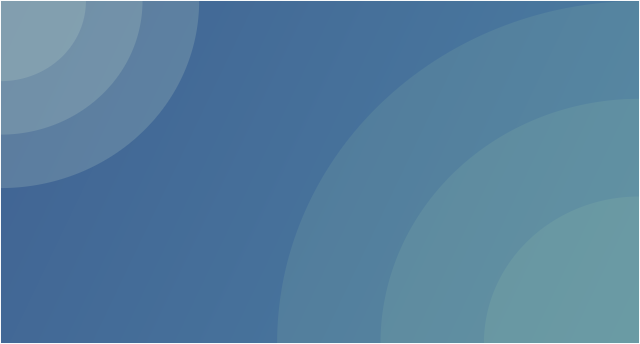
Reproduce this background procedurally as a Shadertoy shader.

```glsl
const vec3 DEEP_BLUE = vec3(0.250, 0.385, 0.575);
const vec3 SEA_BLUE = vec3(0.300, 0.500, 0.635);
const vec3 PALE_MINT = vec3(0.70, 0.87, 0.67);
const vec3 PALE_MIST = vec3(0.78, 0.865, 0.80);
const vec3 FRAME_WHITE = vec3(1.0);
const float FRAME_WIDTH = 0.0028;

// Coverage of the inside of a signed distance, one pixel soft
float coverage(float dist, float pixel) {
    return clamp(0.5 - dist / pixel, 0.0, 1.0);
}

// First-order distance to an axis-aligned ellipse
float ellipseDistance(vec2 p, vec2 radii) {
    float k = length(p / radii);
    float slope = length(p / (radii * radii));
    return k * (k - 1.0) / max(slope, 1e-4);
}

// Three stacked translucent discs, with radii of 7, 5 and 3 steps
vec3 layerDiscs(vec3 base, vec2 p, vec2 radiusStep, vec3 tint, float opacity, float pixel) {
    for (int i = 0; i < 3; i++) {
        vec2 radii = radiusStep * (7.0 - 2.0 * float(i));
        base = mix(base, tint, opacity * coverage(ellipseDistance(p, radii), pixel));
    }
    return base;
}

// Slanted gradient running from the top left to the bottom right
vec3 backdrop(vec2 p, float aspect) {
    vec2 direction = vec2(0.90, -0.43);
    vec2 start = vec2(0.0, 1.0);
    vec2 end = vec2(aspect, 0.0);
    float t = dot(p - start, direction) / dot(end - start, direction);
    return mix(DEEP_BLUE, SEA_BLUE, clamp(t, 0.0, 1.0));
}

void mainImage(out vec4 fragColor, in vec2 fragCoord) {
    float pixel = 1.0 / iResolution.y;
    vec2 p = fragCoord * pixel;
    vec2 size = vec2(iResolution.x * pixel, 1.0);
    vec3 color = backdrop(p, size.x);

    // Corner discs
    vec2 topLeft = vec2(FRAME_WIDTH, size.y - FRAME_WIDTH);
    vec2 bottomRight = vec2(size.x - FRAME_WIDTH, FRAME_WIDTH);
    color = layerDiscs(color, p - topLeft, vec2(0.0823, 0.0777), PALE_MIST, 0.20, pixel);
    color = layerDiscs(color, p - bottomRight, vec2(0.1503, 0.1420), PALE_MINT, 0.11, pixel);

    // Thin frame along the canvas edge
    vec2 toEdge = min(p, size - p);
    float edge = min(toEdge.x, toEdge.y);
    color = mix(color, FRAME_WHITE, coverage(edge - FRAME_WIDTH, pixel));

    fragColor = vec4(color, 1.0);
}
```
